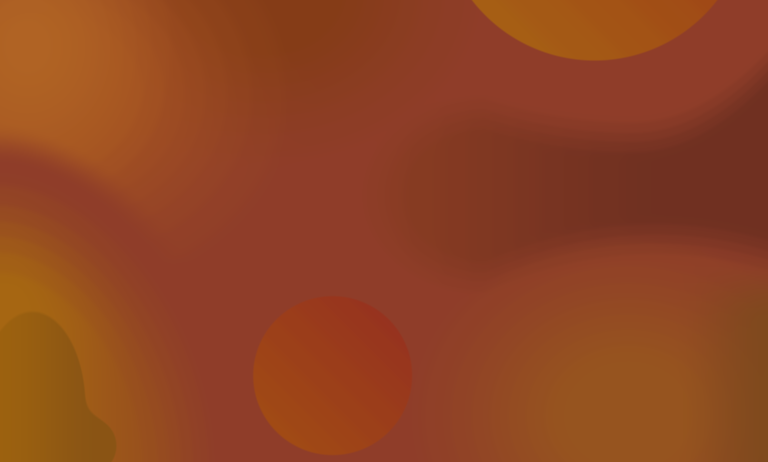
Reproduce this background procedurally as a Shadertoy shader.

```glsl
// Warm abstract backdrop: soft contoured glows of amber, olive and umber on
// a terracotta ground, with two crisp discs in diagonal gradients.
// Every shape is a distance field; faint terraces give the glows contour lines.

// Turns a smooth 0..1 ramp into softly stepped terraces
float terrace(float t, float steps) {
    float f = t * steps;
    float stepped = (floor(f) + smoothstep(0.3, 0.7, fract(f))) / steps;
    return mix(t, stepped, 0.6);
}

// Elliptical glow: 1 at the centre, 0 at the given radii
float glow(vec2 p, vec2 centre, vec2 radii) {
    float t = 1.0 - length((p - centre) / radii);
    return terrace(smoothstep(0.0, 1.0, t), 9.0);
}

float smoothMin(float a, float b, float k) {
    float h = max(k - abs(a - b), 0.0) / k;
    return min(a, b) - h * h * k * 0.25;
}

// Hollow on the right: a rounded left end that flares to the right edge
float hollowDistance(vec2 p) {
    float x = max(p.x, 1.05);
    float rise = max(x - 1.37, 0.0);
    float dip = min(x - 1.37, 0.0);
    float top = 0.715 + 1.8 * rise * rise + 0.5 * dip * dip;
    float bottom = 0.47 - 0.6 * (x - 1.42) * (x - 1.42);
    vec2 offset = vec2(0.8 * min(p.x - 1.05, 0.0), p.y - 0.5 * (top + bottom));
    return length(offset) - 0.5 * (top - bottom);
}

vec3 addDisc(vec3 col, vec2 p, vec2 centre, float radius, vec3 low, vec3 high) {
    vec2 q = (p - centre) / radius;
    float aa = 1.2 / iResolution.y;
    float mask = smoothstep(aa, -aa, length(p - centre) - radius);
    float ramp = terrace(clamp(0.5 + 0.36 * (q.x + q.y), 0.0, 1.0), 7.0);
    return mix(col, mix(low, high, ramp), mask);
}

void mainImage(out vec4 fragColor, in vec2 fragCoord) {
    vec2 p = fragCoord / iResolution.y;
    float aa = 1.2 / iResolution.y;
    vec3 terracotta = vec3(0.56, 0.24, 0.16);
    vec3 col = terracotta;

    // Umber haze along the top, then the amber corner glow
    float haze = glow(p, vec2(0.56, 1.02), vec2(0.54, 0.42));
    col = mix(col, vec3(0.52, 0.235, 0.09), min(1.3 * haze, 1.0));
    float halo = glow(p, vec2(0.10, 0.80), vec2(0.60, 0.50));
    col = mix(col, vec3(0.64, 0.32, 0.13), min(1.25 * halo, 1.0));
    float core = glow(p, vec2(0.06, 0.90), vec2(0.36, 0.42));
    col = mix(col, vec3(0.69, 0.39, 0.14), core);

    // Dark hollow, deepening in faint vertical bands
    float hollow = smoothstep(0.045, -0.07, hollowDistance(p));
    float depth = terrace(smoothstep(0.78, 1.45, p.x), 9.0);
    vec3 hollowColor = mix(vec3(0.535, 0.235, 0.135), vec3(0.44, 0.19, 0.13), depth);
    col = mix(col, hollowColor, terrace(hollow, 4.0));

    // Bronze mound at the lower right, olive towards the edge
    float mound = glow(p, vec2(1.36, 0.10), vec2(0.52, 0.44));
    col = mix(col, vec3(0.59, 0.33, 0.12), min(1.2 * mound, 1.0));
    float edge = smoothstep(1.45, 1.68, p.x) * smoothstep(0.46, 0.30, p.y);
    col = mix(col, vec3(0.49, 0.29, 0.11), 0.9 * edge);

    // Olive hill at the lower left, with a red shade along its crest
    vec2 e = p / vec2(0.49, 0.65);
    float hill = pow(pow(e.x, 1.8) + pow(e.y, 1.8), 1.0 / 1.8);
    col = mix(col, terracotta, smoothstep(1.13, 0.99, hill));
    vec3 hillColor = mix(vec3(0.65, 0.40, 0.07), vec3(0.60, 0.32, 0.11),
                         smoothstep(0.05, 0.33, p.x + 0.25 * max(p.y - 0.3, 0.0)));
    col = mix(col, hillColor, terrace(smoothstep(1.0, 0.55, hill), 6.0));

    // Darker patch inside the hill
    float patchBody = (length((p - vec2(0.07, 0.12)) / vec2(0.115, 0.205)) - 1.0) * 0.12;
    float patchFoot = length(p - vec2(0.19, 0.035)) - 0.062;
    float patchDist = smoothMin(patchBody, patchFoot, 0.05);
    vec3 patchColor = mix(vec3(0.61, 0.38, 0.06), vec3(0.54, 0.33, 0.08),
                          smoothstep(0.0, 0.22, p.x));
    col = mix(col, patchColor, smoothstep(aa, -aa, patchDist));

    // Crisp discs
    col = addDisc(col, p, vec2(1.287, 1.204), 0.335,
                  vec3(0.65, 0.37, 0.08), vec3(0.61, 0.22, 0.09));
    col = addDisc(col, p, vec2(0.72, 0.187), 0.172,
                  vec3(0.63, 0.29, 0.08), vec3(0.59, 0.20, 0.12));

    fragColor = vec4(col, 1.0);
}
```
